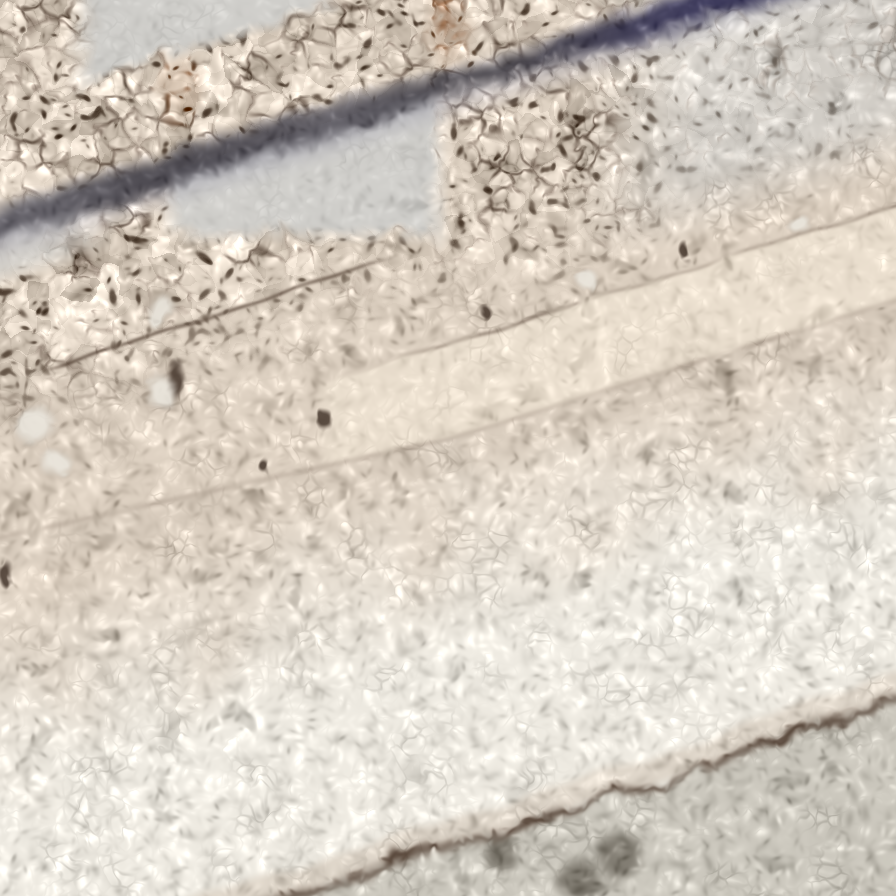
This texture is drawn by a WebGL 2 fragment shader. Its source:

```glsl
#version 300 es
precision highp float;
// Weathered pale stone ledges on a diagonal: a dark shadow gap, rubble on top,
// a cream strip and a cracked grey foot. Layers follow a sheared height;
// grain comes from random strokes and cellular noise.
uniform vec2 u_resolution;
out vec4 fragColor;

const vec3 WHITE = vec3(0.935, 0.92, 0.885);
const vec3 TAN = vec3(0.87, 0.82, 0.76);
const vec3 CREAM = vec3(0.925, 0.88, 0.815);
const vec3 GREY = vec3(0.80, 0.785, 0.745);
const vec3 SLATE = vec3(0.815, 0.81, 0.795);
const vec3 BROWN = vec3(0.32, 0.25, 0.20);
const vec3 RUST = vec3(0.50, 0.31, 0.17);
const vec3 SHADOW = vec3(0.27, 0.26, 0.29);
const vec3 INDIGO = vec3(0.21, 0.20, 0.34);

// Centre and radius of each spot
const vec3 CHIPS[6] = vec3[6](
  vec3(0.006, 0.362, 0.013), vec3(0.197, 0.572, 0.019), vec3(0.365, 0.532, 0.012),
  vec3(0.544, 0.651, 0.012), vec3(0.293, 0.486, 0.013), vec3(0.765, 0.72, 0.012));
const vec3 PEBBLES[6] = vec3[6](
  vec3(0.04, 0.525, 0.023), vec3(0.062, 0.481, 0.017), vec3(0.656, 0.688, 0.012),
  vec3(0.89, 0.752, 0.012), vec3(0.178, 0.563, 0.02), vec3(0.182, 0.657, 0.016));
const vec3 STAINS[3] = vec3[3](
  vec3(0.56, 0.047, 0.025), vec3(0.69, 0.046, 0.03), vec3(0.647, 0.017, 0.03));

vec2 hash2(vec2 p) {
  vec3 q = fract(p.xyx * vec3(0.1031, 0.1030, 0.0973));
  q += dot(q, q.yzx + 33.33);
  return fract((q.xx + q.yz) * q.zy);
}

// Scattered soft strokes of random angle and signed tone
float strokes(vec2 p) {
  float sum = 0.0;
  for (int k = 0; k < 9; k++) {
    vec2 id = floor(p) + vec2(k % 3, k / 3) - 1.0;
    vec2 r = hash2(id + 71.0);
    vec2 d = p - id - 0.2 - 0.6 * hash2(id + 13.0);
    float c = cos(6.283 * r.x), s = sin(6.283 * r.x);
    vec2 q = vec2(c * d.x + s * d.y, c * d.y - s * d.x);
    sum += (2.0 * r.y - 1.0) * exp(-dot(q * q, vec2(4.0, 18.0)));
  }
  return sum;
}

// Cellular noise: distance to the seam, random tone of the nearest cell
vec2 cells(vec2 p) {
  float near = 9.0, next = 9.0, tone = 0.0;
  for (int k = 0; k < 9; k++) {
    vec2 id = floor(p) + vec2(k % 3, k / 3) - 1.0;
    float d = length(id + hash2(id + 29.0) - p);
    if (d < near) { next = near; near = d; tone = hash2(id + 53.0).x; }
    else next = min(next, d);
  }
  return vec2(next - near, tone);
}

float span(float x, float lo, float hi, float soft) {
  return smoothstep(lo - soft, lo + soft, x) * (1.0 - smoothstep(hi - soft, hi + soft, x));
}

float line(float d, float width) { return exp(-d * d / (width * width)); }

// Soft-edged blob, narrow for aspect < 1
float blob(vec2 p, vec3 spot, float aspect) {
  float d = length((p - spot.xy) / vec2(aspect, 1.0));
  return 1.0 - smoothstep(spot.z * 0.4, spot.z * 1.15, d);
}

void main() {
  vec2 uv = gl_FragCoord.xy / u_resolution;
  float x = uv.x, v = uv.y - 0.31 * x;
  float wobble = 0.003 * sin(x * 31.0) + 0.002 * sin(x * 83.0 + 2.0);
  float fine = strokes(uv * 88.0 + 9.0);
  float grain = strokes(uv * 50.0) + 0.8 * fine;
  float broad = strokes(uv * 7.0 + 3.0);
  float patchy = strokes(uv * 19.0 + 60.0);
  vec2 rag = uv + 0.004 * vec2(fine, -grain)
    + 0.013 * vec2(strokes(uv * 26.0 + 40.0), strokes(uv * 26.0 + 80.0));
  float ragV = rag.y - 0.31 * rag.x;

  // White slope, tan ledge, cream strip, grey foot
  vec3 col = mix(WHITE, TAN, smoothstep(0.08, 0.38, v + 0.07 * broad));
  float ledge = 0.355 + 0.045 * max(0.0, 1.0 - 2.0 * x);
  float top = 0.461 + wobble * 0.5;
  float strip = span(v, ledge, top, 0.004) * smoothstep(0.35, 0.38, rag.x);
  col = mix(col, CREAM, strip * 0.9);
  float foot = -0.10 + wobble + 0.012 * smoothstep(0.75, 1.0, x);
  float under = span(v, ledge - 0.04, ledge, 0.012) + span(v, foot, foot + 0.03, 0.008);
  col = mix(col, TAN * 0.96, 0.6 * under);
  col = mix(col, GREY, 1.0 - smoothstep(foot - 0.005, foot + 0.005, ragV));

  // Smooth slate patches and the greyer upper right
  float slab = span(rag.x, 0.09, 0.36, 0.02) * span(ragV, 0.878, 1.1, 0.012);
  slab = max(slab, span(rag.x, 0.19, 0.488, 0.02) * span(rag.y, 0.737, 0.9, 0.013) * step(v, 0.75));
  slab = max(slab, 0.8 * span(rag.x, -0.2, 0.1, 0.04) * span(v, 0.69, 0.76, 0.015));
  float right = smoothstep(0.62, 0.8, x) * smoothstep(0.48, 0.58, v);
  col = mix(col, SLATE, max(slab, 0.75 * right));

  // Rubble: toned flakes, broken seams, pits and rust
  float rough = smoothstep(0.46, 0.66, v + 0.05 * broad) * (1.0 - slab) * (1.0 - 0.55 * right);
  vec2 stone = cells(rag * 38.0), flake = cells(rag * 64.0 + 17.0);
  float seam = (1.0 - smoothstep(0.0, 0.3, stone.x)) * smoothstep(-0.15, 0.4, patchy + 0.5 * grain);
  float pit = smoothstep(0.3, 0.85, -grain - 0.3 * patchy);
  col += rough * (0.17 * stone.y + 0.11 * flake.y - 0.14);
  col = mix(col, BROWN, rough * min(0.65 * seam + 0.6 * pit, 0.85));
  float rust = blob(rag, vec3(0.5, 0.965, 0.055), 0.6) + blob(rag, vec3(0.205, 0.9, 0.045), 0.6);
  col = mix(col, RUST, rust * min(0.15 + 0.7 * seam + 0.7 * pit, 0.85) * (1.0 - slab));

  // Fine grain: strokes, flake rims and specks
  float calm = (1.0 - 0.6 * slab) * (1.0 - 0.4 * strip);
  float rim = (1.0 - smoothstep(0.0, 0.35, flake.x)) * smoothstep(-0.1, 0.5, patchy + 0.4 * grain);
  float speck = smoothstep(0.35, 0.9, -patchy - 0.4 * fine);
  col += calm * (mix(0.135, 0.23, rough) * grain - 0.1 * rim - 0.12 * speck);

  // Shadow gap, soft and uneven, with a bluish lower haze
  col = mix(col, vec3(0.64, 0.64, 0.69), 0.55 * span(v, 0.72, 0.757, 0.022));
  float thick = 0.018 - 0.008 * span(x, 0.44, 0.64, 0.06);
  vec3 dark = mix(SHADOW, INDIGO, smoothstep(0.55, 0.8, x)) + 0.1 * grain;
  dark += 0.05 * (1.0 + sin(x * 19.0 + 1.2)) * (1.0 - smoothstep(0.4, 0.55, x));
  float gap = mix(v, ragV, 0.7) - 0.751;
  col = mix(col, dark, 0.93 * span(gap, -thick, thick, 0.014));

  // Cracks and ledge edges, broken along their length
  float worn = clamp(0.55 + 0.9 * patchy + 0.5 * grain, 0.0, 1.0);
  float joint = v - 0.572 - 0.03 * x * x + wobble * 0.4;
  float crack = (0.4 + 0.35 * worn) * line(joint, 0.0028) * span(x, 0.06, 0.42, 0.03);
  crack += 0.45 * worn * line(v - top, 0.003) * smoothstep(0.36, 0.5, x);
  crack += 0.26 * worn * line(v - ledge, 0.004);
  crack += (0.35 + 0.55 * worn) * line(ragV - foot, 0.0065);
  col = mix(col, BROWN, min(crack, 1.0));

  // Pebbles, chips and stains
  for (int i = 0; i < 6; i++) {
    col = mix(col, BROWN, 0.3 * worn * blob(rag, PEBBLES[i] * vec3(1, 1, 1.3), 1.1));
    col = mix(col, WHITE, 0.85 * blob(rag, PEBBLES[i], 1.1));
    col = mix(col, BROWN * 0.8, 0.85 * blob(rag, CHIPS[i], 0.6));
  }
  for (int i = 0; i < 3; i++)
    col = mix(col, vec3(0.44, 0.42, 0.38) + 0.16 * grain, 0.8 * blob(rag, STAINS[i], 0.95));

  fragColor = vec4(clamp(col, 0.0, 1.0), 1.0);
}
```
